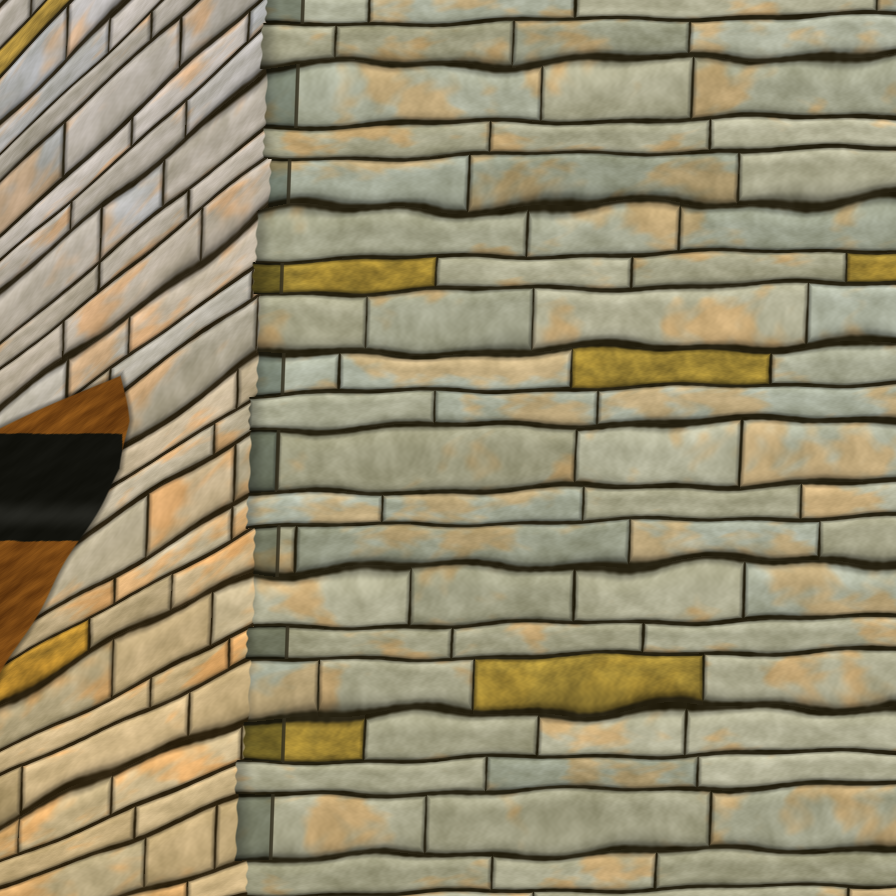
Give the GLSL for this texture, as a Shadertoy shader.

```glsl
// Corner of a dry-laid ledgestone wall: a frontal face on the right, a receding face
// on the left with a timber-lined opening. Courses are warped rows cut into stones
// of random length; layered sines give the mottling, chipped edges and wear.

float hash(vec2 p) {
    p = fract(p * vec2(0.1731, 0.2397) + 0.37);
    p += dot(p, p.yx + 19.19);
    return fract((p.x + p.y) * p.x * 7.13);
}

// Layered, rotated sines, roughly -1 to 1
float mottle(vec2 p) {
    float sum = 0.0, amp = 0.6;
    for (int i = 0; i < 5; i++) {
        p = mat2(1.5, 1.1, -1.1, 1.5) * p + 1.7;
        sum += amp * sin(p.x + 1.4 * sin(p.y * 0.7)) * cos(p.y + sum);
        amp *= 0.68;
    }
    return sum;
}

// Uneven course heights with a slight waviness along the wall
float course(float height, float along) {
    float v = height * 19.6;
    return v + 0.2 * sin(v * 2.3) + 0.06 * sin(along * 19.0 + v * 1.9)
             + 0.035 * sin(along * 47.0 - v * 2.7);
}

float jointAt(float i, float row) {
    return i + 0.65 * (hash(vec2(i, row)) - 0.5);
}

// One wall face: p is (distance along, course), len the mean stone length
vec3 stones(vec2 p, float len, float ochreShare, float soft) {
    float row = floor(p.y);
    float x = p.x / len + 7.0 * hash(vec2(row, 3.0)) + 20.0;
    float i = floor(x);
    if (x < jointAt(i, row)) i -= 1.0;
    else if (x > jointAt(i + 1.0, row)) i += 1.0;
    vec2 id = vec2(i, row);
    float tone = hash(id + 31.0), kind = hash(id + 57.0);

    // Distances to the stone's edges, roughened by chips
    float f = p.y - row;
    float chip = mottle(p * vec2(22.0, 0.9) + tone * 9.0);
    float side = min(x - jointAt(i, row), jointAt(i + 1.0, row) - x) * len;
    float bed = min(f, 1.0 - f) * 0.051;
    float edge = min(side - 0.0012, bed - 0.0022 - 0.0012 * tone) + 0.0008 * chip;

    // Grain runs along the stone, stains cross it
    float grain = mottle(p * vec2(34.0, 2.6) + id * 3.1);
    float stain = mottle(p * vec2(9.0, 0.7) + id * 5.7);
    float light = 0.6 + 0.38 * (tone - 0.5) + 0.2 * grain + 0.13 * stain;
    vec3 col = mix(vec3(0.48, 0.47, 0.36), vec3(0.78, 0.77, 0.67), clamp(light, 0.0, 1.15));
    col = mix(col, col * vec3(1.08, 0.93, 0.77), smoothstep(0.25, 0.9, stain + 0.6 * kind - 0.1));
    col = mix(col, col * vec3(0.94, 1.0, 1.08), smoothstep(0.4, 0.8, kind) * 0.7);
    vec3 ochre = vec3(0.62, 0.51, 0.18) * (0.95 + 0.2 * grain);
    col = mix(col, ochre, 0.9 * step(1.0 - ochreShare, kind));

    // Lit upper arris, shaded belly, dark open joint
    col *= 1.0 + 0.1 * smoothstep(0.6, 0.86, f) - 0.2 * smoothstep(0.3, 0.04, f);
    col *= mix(0.68, 1.0, smoothstep(0.0, 0.005, edge));
    vec3 joint = vec3(0.15, 0.13, 0.07) + 0.03 * chip;
    return mix(joint, col, smoothstep(-soft, soft, edge));
}

// Timber reveal with a black beam across it
vec3 opening(vec2 p, float soft) {
    float grain = mottle(vec2(p.x + p.y * 0.3, p.y - p.x * 0.7) * vec2(16.0, 75.0));
    vec3 wood = mix(vec3(0.3, 0.16, 0.04), vec3(0.58, 0.36, 0.12), 0.5 + 0.35 * grain);
    float beam = max(abs(p.y - 0.456) - 0.06, p.x - 0.137);
    vec3 black = vec3(0.07, 0.07, 0.05) + 0.07 * smoothstep(0.02, 0.0, abs(p.y - 0.425))
               + 0.012 * grain;
    return mix(black, wood, smoothstep(-soft, soft, beam + 0.001 * grain));
}

void mainImage(out vec4 fragColor, in vec2 fragCoord) {
    vec2 p = fragCoord / iResolution.xy;
    float soft = max(0.0013, 0.8 / iResolution.y);

    // Signed distance right of the leaning corner
    float d = p.x - 0.267 - 0.035 * p.y;

    // Front face, with short dark end stones on alternate courses
    float v = course(p.y - 0.018 * d, d);
    float row = floor(v);
    vec3 front = stones(vec2(d, v), 0.255, 0.07, soft);
    float capWidth = 0.022 + 0.022 * hash(vec2(row, 8.0));
    float cap = mod(row, 2.0) * smoothstep(soft, -soft, d - capWidth);
    front *= mix(vec3(1.0), vec3(0.7, 0.73, 0.72), cap);
    float capJoint = mod(row, 2.0) * smoothstep(0.003, 0.001, abs(d - capWidth));
    front = mix(front, vec3(0.2, 0.18, 0.12), 0.85 * capJoint);
    front *= mix(0.72, 1.0, smoothstep(-0.008, 0.014, d));

    // Receding face: courses fall to the left, more steeply higher up
    float height = (p.y - 0.32 * d) / (1.0 + 0.6 * d);
    vec2 q = vec2(d, course(height, d) + 40.0);
    vec3 receding = stones(q, 0.135, 0.03, soft);
    vec3 tint = mix(vec3(1.16, 1.03, 0.9), vec3(1.08, 1.05, 1.17),
                    smoothstep(0.2, 1.0, p.y - d * 0.6));
    receding *= tint;

    // Ragged corner line, stepping with each course
    float ragged = 0.018 * (hash(vec2(row, 5.0)) - 0.5) + 0.001 * sin(v * 17.0);
    vec3 col = mix(receding, front, smoothstep(-soft, soft, d - ragged));

    // Opening bounded by a sloping top, an upright side and a raking lower edge
    float hole = max(p.y - 0.521 - 0.45 * p.x, p.x - 0.143 + 0.15 * abs(p.y - 0.53));
    hole = max(hole, (1.715 * p.x - p.y + 0.245) / 1.985) + 0.002 * sin(p.y * 55.0);
    col *= mix(0.6, 1.0, smoothstep(0.0, 0.007, hole));
    col = mix(col, opening(p, soft), smoothstep(soft, -soft, hole));

    fragColor = vec4(clamp(col, 0.0, 1.0), 1.0);
}
```
